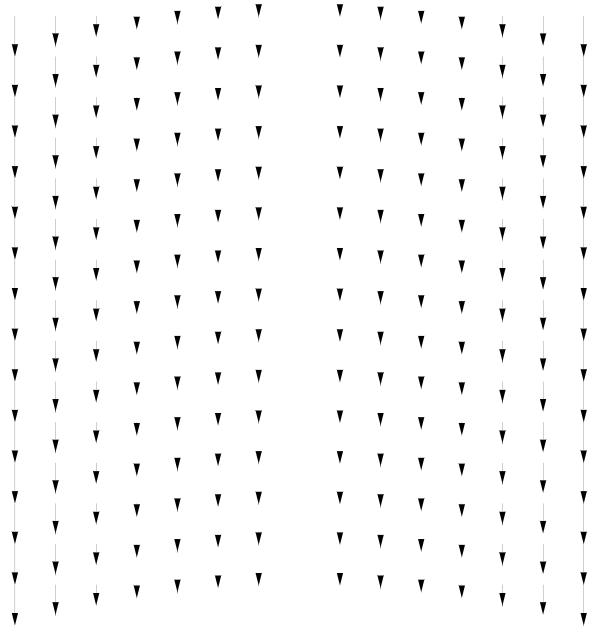
This pattern is drawn by a WebGL 2 fragment shader. Its source:

```glsl
#version 300 es
precision highp float;
// Vector field of downward arrows whose length grows with the square of the distance from the centre.

uniform vec2 u_resolution;
out vec4 fragColor;

// Lengths are fractions of the canvas height.
const float SIDE_COLUMNS = 7.0;      // columns on each side of the empty axis
const float ROWS = 15.0;
const float SPACING = 0.06348;
const float AXIS_OFFSET = 0.0005;    // axis position relative to the canvas centre
const float TOP_MARGIN = 0.0248;     // first row of tails, below the top edge
const float MAX_LENGTH = 0.0638;     // arrow length in the outermost columns
const float HEAD_LENGTH = 0.0195;
const float HEAD_HALF_WIDTH = 0.0049;
const float SHAFT_HALF_WIDTH = 0.00015;
const vec3 PAPER = vec3(1.0);
const vec3 INK = vec3(0.0);

// Share of a pixel-wide window at x that lies between lo and hi.
float boxCoverage(float x, float lo, float hi, float pixel) {
    float overlap = min(x + 0.5 * pixel, hi) - max(x - 0.5 * pixel, lo);
    return clamp(overlap / pixel, 0.0, 1.0);
}

// Signed distance to a head with its tip at the origin, pointing down.
float headDistance(vec2 p) {
    vec2 sideNormal = normalize(vec2(HEAD_LENGTH, -HEAD_HALF_WIDTH));
    float side = dot(vec2(abs(p.x), p.y), sideNormal);
    return max(side, p.y - HEAD_LENGTH);
}

// Ink of one arrow with its tail at the origin.
float arrow(vec2 p, float len, float pixel) {
    float shaft = boxCoverage(p.x, -SHAFT_HALF_WIDTH, SHAFT_HALF_WIDTH, pixel)
                * boxCoverage(p.y, -len, 0.0, pixel);
    float head = clamp(0.5 - headDistance(p + vec2(0.0, len)) / pixel, 0.0, 1.0);
    return max(shaft, head);
}

void main() {
    float pixel = 1.0 / u_resolution.y;
    vec2 p = gl_FragCoord.xy * pixel;
    p.x -= 0.5 * u_resolution.x * pixel + AXIS_OFFSET;
    p.y -= 1.0 - TOP_MARGIN;

    // Nearest column; the field vanishes on the axis.
    float column = round(p.x / SPACING);
    float reach = abs(column) / SIDE_COLUMNS;
    float len = MAX_LENGTH * reach * reach;
    bool hasArrows = abs(column) > 0.5 && abs(column) < SIDE_COLUMNS + 0.5;

    // Arrows may extend into the rows above and below.
    float nearestRow = round(-p.y / SPACING);
    float ink = 0.0;
    for (int i = -1; i <= 1; i++) {
        float row = nearestRow + float(i);
        if (hasArrows && row > -0.5 && row < ROWS - 0.5) {
            vec2 tail = vec2(column, -row) * SPACING;
            ink = max(ink, arrow(p - tail, len, pixel));
        }
    }

    fragColor = vec4(mix(PAPER, INK, ink), 1.0);
}
```
